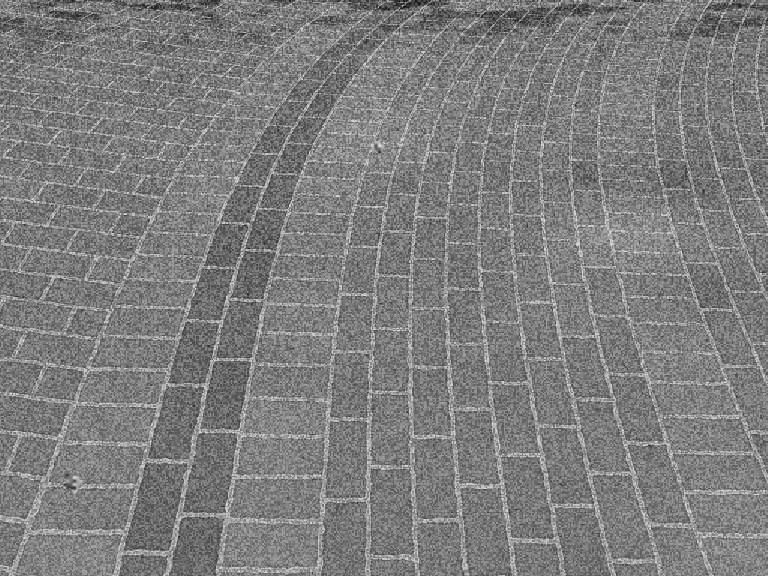
This texture is drawn by a Shadertoy shader. Its source:

```glsl
// Curved brick paving in perspective: arcs of grey setts with pale, grainy joints
#define BRICK_TONE 0.482
#define JOINT_TONE 0.645
#define JOINT_HALF 0.052
#define GRAIN 0.27
#define GRAIN_CELLS 384.0
#define WOBBLE 0.045
#define HORIZON 0.771
#define ROW_SCALE 35.07
#define STAGGER 0.785
#define FIELD_PHASE 0.6

float hash(vec2 p) {
    vec3 q = fract(vec3(p.xyx) * 0.1031);
    q += dot(q, q.yzx + 33.33);
    return fract((q.x + q.y) * q.z);
}

float noise(vec2 p) {
    vec2 i = floor(p), f = fract(p);
    f = f * f * (3.0 - 2.0 * f);
    return mix(mix(hash(i), hash(i + vec2(1, 0)), f.x),
               mix(hash(i + vec2(0, 1)), hash(i + vec2(1, 1)), f.x), f.y);
}

float fbm(vec2 p) {
    float sum = 0.0, amp = 0.5;
    for (int i = 0; i < 4; i++) {
        sum += amp * noise(p);
        p = p * 2.03 + 7.1;
        amp *= 0.5;
    }
    return sum;
}

float glow(vec2 p, vec2 centre, vec2 size) {
    vec2 d = (p - centre) / size;
    return exp(-dot(d, d));
}

// Distance to the nearest joint of a repeat with the given period
float repeatEdge(float t, float period) {
    return period * (0.5 - abs(fract(t / period) - 0.5));
}

// Crinkled fallen leaf: coverage with ragged lobes
float leaf(vec2 p, vec2 centre, float radius) {
    vec2 d = p - centre;
    float lobes = 0.8 + 0.2 * cos(5.0 * atan(d.y, d.x) + 0.6);
    return 1.0 - smoothstep(0.8, 1.0, length(d) / (radius * lobes));
}

void mainImage(out vec4 fragColor, in vec2 fragCoord) {
    vec2 p = fragCoord / iResolution.y;
    float depth = 1.0 - p.y;
    float pixel = 1.0 / iResolution.y;

    // Lane coordinate: evenly spaced arcs that bend towards the far right
    float laneWidth = 0.037 + 0.0481 * depth;
    float bend = 0.745 + 0.148 * depth + 0.231 * exp(-5.3 * depth);
    float lane = 8.0 + (p.x - bend) / laneWidth;
    lane -= 0.05 * min(lane - 3.0, 0.0) * -1.0 * -1.0;
    lane += WOBBLE * (noise(p * 75.0) - 0.5);

    // Row coordinate: perspective spacing, lengthened where the arc turns
    float tilted = depth - 0.07 * (1.0 - depth) * (p.x - 0.6);
    float row = ROW_SCALE / (tilted + HORIZON);
    float rowPixel = row * row / ROW_SCALE * pixel;
    float turn = max(row - 26.0, 0.0);
    float rowWobble = WOBBLE * (noise(p * 70.0 + 31.0) - 0.5);
    float along = row + 0.012 * turn * turn + rowWobble;

    float sideEdge, rowEdge, tone = BRICK_TONE;
    vec2 brickId;
    if (lane < -2.0) {
        // Straight running bond beside the arcs
        float course = ROW_SCALE / (depth - 0.13 * (p.x - 0.25) + HORIZON) + rowWobble - FIELD_PHASE;
        float index = floor(course);
        float shift = lane + mod(index, 2.0) + 0.15 * (hash(vec2(index, 3.0)) - 0.5);
        sideEdge = min(repeatEdge(shift, 2.0), -2.0 - lane);
        rowEdge = repeatEdge(course, 1.0);
        brickId = vec2(floor(shift * 0.5), index);
        tone -= 0.01;
    } else {
        // Double-width lanes carry crosswise bricks, the others lengthwise ones
        bool wide = lane < 0.0 || (lane >= 2.0 && lane < 4.0) || (lane >= 12.0 && lane < 14.0);
        float span = wide ? 2.0 : 1.0;
        float brickLength = wide ? 1.0 : 2.0;
        float start = span * floor(lane / span);
        float phase = wide ? (start == 2.0 ? 0.92 : 0.66) : 0.25 + STAGGER * start;
        sideEdge = min(lane - start, start + span - lane);
        rowEdge = repeatEdge(along - phase, brickLength);
        brickId = vec2(start + 50.0, floor((along - phase) / brickLength));
        tone += wide ? 0.02 : -0.005;
        tone -= (lane >= 0.0 && lane < 2.0) ? 0.06 : 0.0;
    }
    tone += 0.025 * (hash(brickId + 90.0) - 0.5);

    // Broad light and shade, with streaked shadows along the far edge
    float shade = 0.07 * (fbm(p * vec2(5.0, 9.0)) - 0.47);
    shade += 0.05 * glow(p, vec2(0.68, 0.77), vec2(0.10, 0.06));
    shade += 0.06 * glow(p, vec2(1.10, 0.59), vec2(0.16, 0.045));
    shade -= 0.05 * glow(p, vec2(1.12, 0.69), vec2(0.25, 0.04));
    shade -= 0.03 * glow(p, vec2(1.25, 0.50), vec2(0.12, 0.05));
    float streak = smoothstep(0.45, 0.62, fbm(p * vec2(16.0, 80.0) + 4.0));
    shade -= 0.20 * streak * smoothstep(0.88, 1.0, p.y);
    tone += shade;

    // Joints: pale ragged rims, darker sandy middle, thin shadow beside them
    float lanePixel = pixel / laneWidth;
    float ragged = JOINT_HALF * (0.75 + 0.5 * noise(p * 150.0));
    float sideHalf = max(ragged, 0.6 * lanePixel), rowHalf = max(ragged, 0.5 * rowPixel);
    float side = 1.0 - smoothstep(sideHalf - lanePixel * 0.6, sideHalf + lanePixel * 0.6, sideEdge);
    float cross = 1.0 - smoothstep(rowHalf - rowPixel * 0.6, rowHalf + rowPixel * 0.6, rowEdge);
    float nearest = min(sideEdge, rowEdge);
    float joint = max(side, cross);
    float rim = smoothstep(0.0, JOINT_HALF, nearest);
    tone -= 0.06 * (1.0 - smoothstep(0.06, 0.13, nearest));
    tone = mix(tone, JOINT_TONE + 0.10 * (rim - 0.5) + 0.7 * shade, joint);

    // Fine stone grain and scattered dark pits
    tone += GRAIN * (hash(floor(p * GRAIN_CELLS)) - 0.5) * (0.9 + 0.3 * joint + 0.2 * p.y);
    tone -= 0.12 * smoothstep(0.88, 0.96, noise(p * 190.0 + 12.0)) * (1.0 - joint);

    // Fallen leaves
    float litter = leaf(p, vec2(0.127, 0.163), 0.022);
    litter = max(litter, leaf(p, vec2(0.657, 0.747), 0.015));
    tone = mix(tone, 0.1 + 0.8 * noise(p * 170.0), litter);

    fragColor = vec4(vec3(clamp(tone, 0.0, 1.0)), 1.0);
}
```
